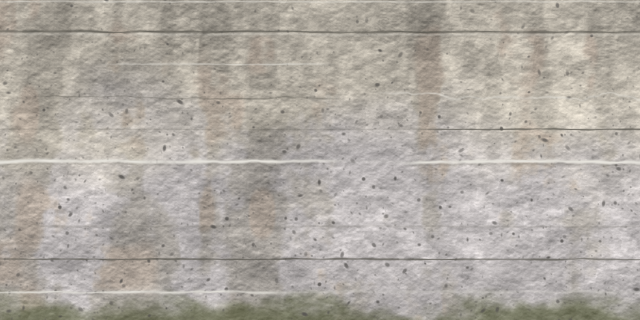
A WebGL 1 fragment shader for this texture:

```glsl
precision highp float;
// Weathered board-marked concrete wall with seams, stains, pits and a mossy foot.
uniform vec2 u_resolution;

const vec3 COOL_TINT = vec3(1.012, 0.986, 0.984);
const vec3 WARM_TINT = vec3(1.028, 0.992, 0.925);
const vec3 RUST_TINT = vec3(1.06, 0.97, 0.89);
const vec3 MOSS = vec3(0.41, 0.42, 0.32);
const vec3 PIT = vec3(0.33, 0.32, 0.31);
const vec3 SEAM_DARK = vec3(0.35, 0.34, 0.31);
const vec3 SEAM_LIGHT = vec3(0.90, 0.89, 0.86);
const float BOARD = 0.1015;
const float FIRST_SEAM = 0.0885;

float hash(vec2 p) {
  return fract(sin(dot(p, vec2(127.1, 311.7))) * 43758.5453);
}

float noise(vec2 p) {
  vec2 i = floor(p), f = fract(p);
  f = f * f * (3.0 - 2.0 * f);
  float low = mix(hash(i), hash(i + vec2(1.0, 0.0)), f.x);
  float high = mix(hash(i + vec2(0.0, 1.0)), hash(i + 1.0), f.x);
  return mix(low, high, f.y);
}

float fbm(vec2 p) {
  float sum = 0.0, amp = 0.533;
  for (int i = 0; i < 4; i++) {
    sum += amp * noise(p);
    p = p * 2.03 + vec2(17.3, 9.1);
    amp *= 0.5;
  }
  return sum;
}

// Soft window along x.
float span(float x, float start, float end) {
  return smoothstep(start - 0.06, start + 0.06, x) * (1.0 - smoothstep(end - 0.06, end + 0.06, x));
}

// Coverage of a wobbly, unevenly thick horizontal line.
float seam(vec2 p, float row, float width, float wobble) {
  float y = FIRST_SEAM + BOARD * row;
  y += (fbm(vec2(p.x * 11.0, row * 7.7)) - 0.5) * wobble;
  float w = width * (0.55 + 0.9 * noise(vec2(p.x * 32.0, row * 3.1)));
  float d = (p.y - y) / w;
  return exp(-d * d) * (0.55 + 0.45 * noise(vec2(p.x * 19.0, row + 40.0)));
}

// Coverage of scattered, tilted air holes, one per cell at most.
float pits(vec2 p, float scale, float share, float size) {
  float px = 1.0 / u_resolution.y, cover = 0.0;
  vec2 cell = floor(p * scale);
  for (int j = -1; j <= 1; j++) {
    for (int i = -1; i <= 1; i++) {
      vec2 id = cell + vec2(float(i), float(j));
      vec2 spot = vec2(hash(id + 3.7), hash(id + 8.2));
      vec2 d = p - (id + spot) / scale;
      float a = 6.283 * hash(id + 5.9);
      d = vec2(cos(a) * d.x + sin(a) * d.y, cos(a) * d.y - sin(a) * d.x);
      d.x *= 0.5 + 0.5 * hash(id + 2.4);
      float r = size * (0.4 + 0.6 * hash(id + 6.6));
      float hole = 1.0 - smoothstep(r - px, r + px, length(d));
      cover = max(cover, hole * step(hash(id), share) * (0.45 + 0.55 * spot.x));
    }
  }
  return cover;
}

// Lit slope of the rough surface, with light from above.
float relief(vec2 p) {
  vec2 scale = vec2(36.0, 54.0);
  return fbm(p * scale) - fbm((p + vec2(-0.002, 0.005)) * scale);
}

void main() {
  vec2 p = gl_FragCoord.xy / u_resolution.y;

  // Large tones: wall gradient, single boards, blotches, vertical stains
  float broad = fbm(p * vec2(3.0, 4.0) + 21.0) - 0.5;
  float blotch = fbm(p * vec2(15.0, 19.0) + 5.0) - 0.5;
  float streak = fbm(vec2(p.x * 9.0, p.y * 1.7) + 33.0);
  float stain = smoothstep(0.46, 0.66, streak + 0.45 * blotch);
  float board = hash(vec2(floor((p.y - FIRST_SEAM) / BOARD), 4.0)) - 0.5;
  float tone = 0.735 - 0.075 * smoothstep(0.55, 0.95, p.y) - 0.04 * smoothstep(0.25, 0.05, p.y);
  tone += 0.22 * broad + 0.22 * blotch + 0.025 * board - 0.095 * stain;

  // Pale lime crust and fine grain
  float crust = smoothstep(0.52, 0.64, fbm(p * vec2(26.0, 30.0) + 61.0) + 0.3 * broad);
  tone += 0.055 * crust * (1.0 - 0.6 * stain);
  tone += 0.36 * relief(p) + 0.06 * (noise(p * vec2(110.0, 150.0)) - 0.5);

  // Warm upper wall, cool lower wall, faint rust in the stains
  float warmth = smoothstep(0.35, 0.8, p.y + 0.6 * broad);
  warmth = clamp(warmth + 0.55 * stain, 0.0, 1.0);
  vec3 tint = mix(COOL_TINT, WARM_TINT, warmth);
  float rust = smoothstep(0.56, 0.72, noise(p * vec2(11.0, 6.0) + 80.0)) * stain;
  vec3 color = tone * mix(tint, RUST_TINT, 0.6 * rust);

  // Moss and damp along the foot
  float damp = p.y + 0.13 * (fbm(p * vec2(6.0, 12.0) + 12.0) - 0.5) + 0.06 * blotch;
  float moss = 1.0 - smoothstep(0.0, 0.085, damp);
  color = mix(color, MOSS + 0.5 * (tone - 0.7), 0.85 * moss);

  // Air holes, rarer near the top
  float share = mix(0.26, 0.1, smoothstep(0.6, 0.9, p.y));
  float holes = max(pits(p, 21.0, share, 0.0055), 0.65 * pits(p + 7.0, 40.0, share, 0.003));
  color = mix(color, PIT, 0.85 * holes);

  // Board seams: dark gaps and pale ridges with a shadow below
  float gaps = 0.85 * seam(p, 8.0, 0.0035, 0.008) + 0.8 * seam(p, 1.0, 0.0028, 0.006);
  gaps += seam(p, 5.0, 0.0027, 0.007) * (0.25 + 0.6 * span(p.x, 1.35, 2.2));
  gaps += 0.45 * seam(p, 6.0, 0.0028, 0.02) * span(p.x, 0.15, 1.05);
  gaps += 0.22 * seam(p, 2.0, 0.004, 0.012);
  float ridgeSpan = 1.0 - 0.85 * span(p.x, 1.04, 1.28);
  float footSpan = 0.3 + 0.7 * span(p.x, -0.2, 0.86);
  vec2 below = p + vec2(0.0, 0.008);
  float ridges = 1.15 * seam(p, 4.0, 0.0055, 0.014) * ridgeSpan + seam(p, 0.0, 0.0045, 0.012) * footSpan;
  ridges += 0.6 * seam(p, 7.0, 0.003, 0.008) * span(p.x, 0.34, 1.0);
  ridges += 0.6 * seam(p, 6.0, 0.004, 0.05) * span(p.x, 1.2, 2.2) + 0.6 * seam(p, 8.93, 0.003, 0.006);
  ridges += 0.3 * seam(below, 8.0, 0.004, 0.008);
  gaps += 0.25 * seam(below, 4.0, 0.004, 0.014) * ridgeSpan;
  color = mix(color, SEAM_DARK, clamp(gaps, 0.0, 1.0));
  color = mix(color, SEAM_LIGHT, clamp(ridges, 0.0, 1.0));

  gl_FragColor = vec4(clamp(color, 0.0, 1.0), 1.0);
}
```
